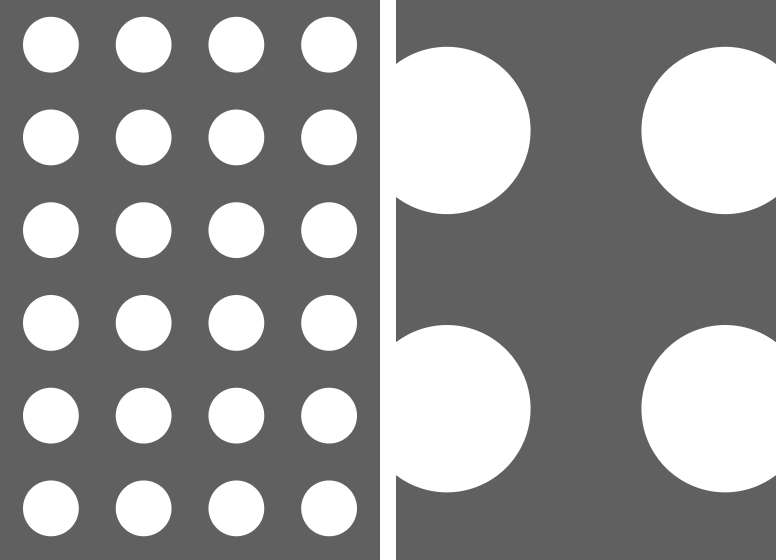
Left, the full canvas; right, a detail of the centre.
This pattern is drawn by a WebGL 2 fragment shader. Its source:

```glsl
#version 300 es
precision highp float;
// Plain white dots on a square grid, four across and six down, over flat grey.

uniform vec2 u_resolution;
out vec4 fragColor;

void main() {
    // Canvas heights, measured from the middle of the dot grid
    vec2 p = (gl_FragCoord.xy - 0.5 * u_resolution) / u_resolution.y - vec2(0.0, 0.0062);

    // Repeat one dot per square cell
    float pitch = 0.1656;
    vec2 cell = (fract(p / pitch) - 0.5) * pitch;
    float dotDistance = length(cell) - 0.0498;

    // Edge smoothed over one pixel
    float pixel = 1.0 / u_resolution.y;
    float coverage = clamp(0.5 - dotDistance / pixel, 0.0, 1.0);

    vec3 grey = vec3(0.378);
    fragColor = vec4(mix(grey, vec3(1.0), coverage), 1.0);
}
```
